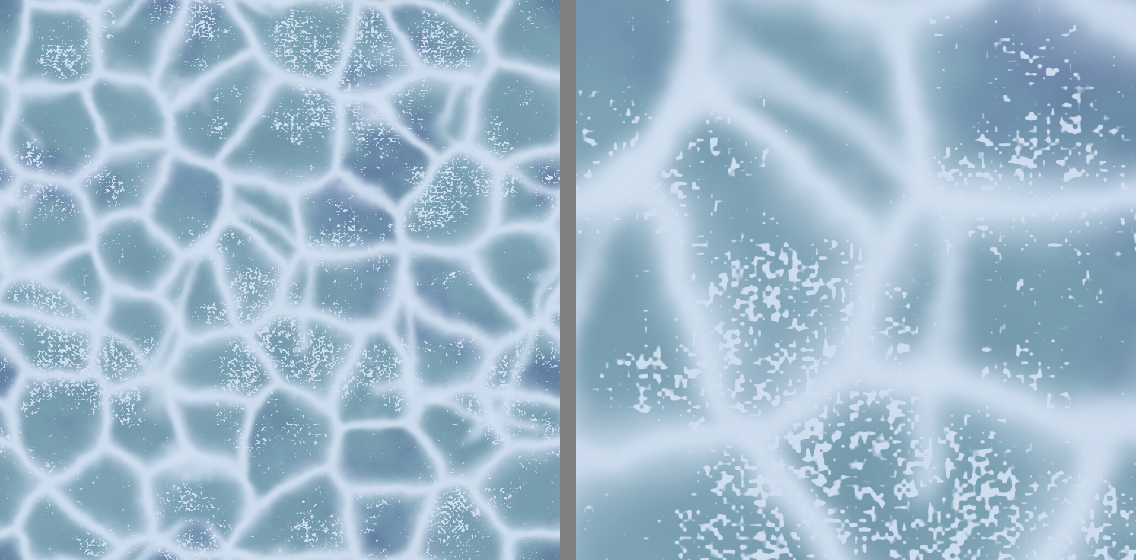
Left, the full canvas; right, a detail of the centre.
A WebGL 1 fragment shader for this texture:

```glsl
precision highp float;
uniform vec2 u_resolution;

#define CELLS 7.0
#define BROAD_CELLS 4.0
#define WARP 0.065
#define CORE_WIDTH 0.060
#define GLOW_MIN 0.07
#define GLOW_MAX 0.21
#define GRAIN 384.0
#define SPECK_STRENGTH 0.95
#define TEAL vec3(0.475, 0.625, 0.695)
#define DEEP_BLUE vec3(0.390, 0.500, 0.645)
#define FROST vec3(0.825, 0.882, 0.950)

float hash(vec2 p) {
  return fract(sin(dot(p, vec2(127.1, 311.7))) * 43758.5453);
}

// Wraps whole numbers; the half step keeps division rounding harmless
vec2 wrap(vec2 i, float period) {
  return floor(i - period * floor((i + 0.5) / period) + 0.5);
}

// Value noise that wraps after a whole number of lattice cells
float noise(vec2 uv, float period, float seed) {
  vec2 p = uv * period;
  vec2 i = floor(p);
  vec2 f = fract(p);
  vec2 lo = wrap(i, period) + seed;
  vec2 hi = wrap(i + 1.0, period) + seed;
  f = f * f * (3.0 - 2.0 * f);
  return mix(mix(hash(lo), hash(vec2(hi.x, lo.y)), f.x),
             mix(hash(vec2(lo.x, hi.y)), hash(hi), f.x), f.y);
}

float fbm(vec2 uv, float period, float seed) {
  float sum = 0.0;
  float amplitude = 0.5;
  for (int octave = 0; octave < 5; octave++) {
    sum += amplitude * noise(uv, period, seed);
    period *= 2.0;
    seed += 17.0;
    amplitude *= 0.5;
  }
  return sum;
}

vec2 cellPoint(vec2 id, float cells, float seed) {
  vec2 wrapped = wrap(id, cells) + seed;
  return 0.08 + 0.84 * vec2(hash(wrapped), hash(wrapped + 41.0));
}

// Distance to the nearest cell border, with rounded junctions
float borderDistance(vec2 uv, float cells, float seed) {
  vec2 p = uv * cells;
  vec2 id = floor(p);
  vec2 f = fract(p);
  vec2 nearest = vec2(0.0);
  vec2 nearestId = vec2(0.0);
  float best = 8.0;
  for (int y = -1; y <= 1; y++) {
    for (int x = -1; x <= 1; x++) {
      vec2 g = vec2(float(x), float(y));
      vec2 r = g + cellPoint(id + g, cells, seed) - f;
      float d = dot(r, r);
      if (d < best) {
        best = d;
        nearest = r;
        nearestId = g;
      }
    }
  }
  float sum = 0.0;
  for (int y = -2; y <= 2; y++) {
    for (int x = -2; x <= 2; x++) {
      vec2 g = nearestId + vec2(float(x), float(y));
      vec2 r = g + cellPoint(id + g, cells, seed) - f;
      vec2 apart = r - nearest;
      if (dot(apart, apart) > 0.0001) {
        sum += exp(-32.0 * dot(0.5 * (nearest + r), normalize(apart)));
      }
    }
  }
  return max(-log(sum) / 32.0, 0.0);
}

float falloff(float d, float width) {
  return exp(-d * d / (width * width));
}

void main() {
  vec2 uv = gl_FragCoord.xy / u_resolution;
  vec2 warped = uv + WARP * (vec2(fbm(uv, 7.0, 3.0), fbm(uv, 7.0, 59.0)) - 0.5);

  // Water with deep patches
  float depth = smoothstep(0.53, 0.82, fbm(uv, 6.0, 11.0));
  float tone = fbm(uv, 12.0, 83.0) - 0.5;
  vec3 color = mix(TEAL, DEEP_BLUE, depth) + 0.08 * tone;

  // Main veins: a bright core in a glow of changing width
  float d = borderDistance(warped, CELLS, 5.0);
  float glowWidth = mix(GLOW_MIN, GLOW_MAX, noise(uv, 13.0, 29.0));
  float core = 0.75 * falloff(d, CORE_WIDTH);
  float glow = 0.72 * falloff(d, glowWidth);

  // Broken, softer veins and drifting haze
  float broad = borderDistance(warped, BROAD_CELLS, 71.0);
  float broken = smoothstep(0.48, 0.70, noise(uv, 7.0, 97.0));
  float faint = 0.75 * broken * falloff(broad, 0.048);
  float haze = 0.80 * smoothstep(0.60, 0.78, fbm(uv, 6.0, 131.0));
  float frost = 1.0 - (1.0 - core) * (1.0 - glow) * (1.0 - faint) * (1.0 - haze);

  // Fine frost grains gathered in clumps
  float clump = smoothstep(0.38, 0.66, fbm(uv, 9.0, 157.0));
  float grain = 0.65 * noise(uv, GRAIN, 7.0) + 0.35 * noise(uv, 144.0, 19.0);
  float threshold = mix(0.80, 0.48, clump);
  float specks = SPECK_STRENGTH * smoothstep(0.0, 0.16, grain - threshold);

  color = mix(color, FROST, max(frost, specks));
  gl_FragColor = vec4(color, 1.0);
}
```
